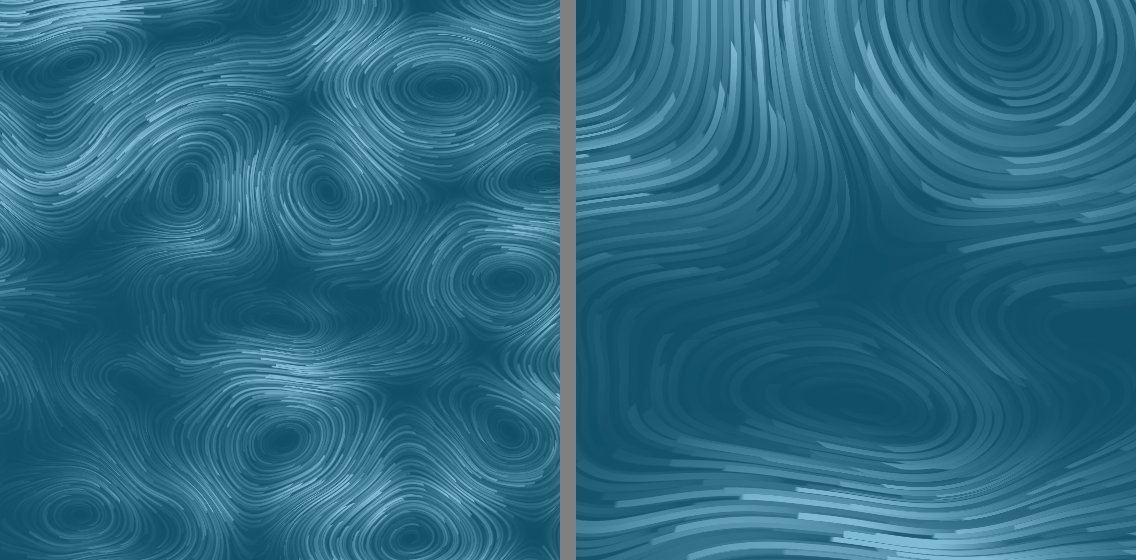
Left: the whole. Right: its middle third, enlarged.
Write a WebGL 2 fragment shader that draws this background.

```glsl
#version 300 es
precision highp float;

uniform vec2 u_resolution;
out vec4 fragColor;

const vec3 DEEP_TEAL = vec3(0.062, 0.310, 0.400);
const vec3 PALE_BLUE = vec3(0.460, 0.700, 0.790);

const vec2 SWIRL_SCALE = vec2(2.6, 3.15); // swirls across and up the canvas
const float GRAIN_CELL = 0.0155;          // spacing of the trail seeds
const float TRAIL_RADIUS = 0.0020;
const float MAX_STEP = 0.0050;
const int STEPS = 58;

vec2 hash2(vec2 p) {
    vec2 q = vec2(dot(p, vec2(127.1, 311.7)), dot(p, vec2(269.5, 183.3)));
    return fract(sin(q) * 43758.5453);
}

vec2 lattice(vec2 cell) {
    return hash2(cell) * 2.0 - 1.0;
}

// Analytic slope of gradient noise
vec2 noiseSlope(vec2 p) {
    vec2 i = floor(p), f = fract(p);
    vec2 u = f * f * f * (f * (f * 6.0 - 15.0) + 10.0);
    vec2 du = 30.0 * f * f * (f * (f - 2.0) + 1.0);
    vec2 ga = lattice(i);
    vec2 gb = lattice(i + vec2(1.0, 0.0));
    vec2 gc = lattice(i + vec2(0.0, 1.0));
    vec2 gd = lattice(i + vec2(1.0, 1.0));
    float va = dot(ga, f);
    float vb = dot(gb, f - vec2(1.0, 0.0));
    float vc = dot(gc, f - vec2(0.0, 1.0));
    float vd = dot(gd, f - vec2(1.0, 1.0));
    return ga + u.x * (gb - ga) + u.y * (gc - ga) + u.x * u.y * (ga - gb - gc + gd)
         + du * (u.yx * (va - vb - vc + vd) + vec2(vb, vc) - va);
}

// Divergence-free velocity: the noise slope turned by a right angle
vec2 flow(vec2 p, vec2 scale) {
    vec2 q = p * scale + vec2(7.3, 2.6);
    vec2 slope = noiseSlope(q) + 0.27 * noiseSlope(q * 2.3 + 19.4);
    slope *= scale * 1.414 / length(scale);
    return vec2(slope.y, -slope.x);
}

// Light from the seed near p, as seen 'age' (0 to 1) downstream of it
float grainLight(vec2 p, vec2 dir, float stepLen, float squeeze, float age, float soft) {
    vec2 cell = floor(p / GRAIN_CELL);
    vec2 seed = (cell + mix(vec2(0.2), vec2(0.8), hash2(cell))) * GRAIN_CELL;
    vec2 toSeed = seed - p;
    float along = dot(toSeed, dir);
    float across = abs(dot(toSeed, vec2(-dir.y, dir.x))) * squeeze;
    if (abs(along) > 0.6 * stepLen || across > TRAIL_RADIUS + soft) return 0.0;

    vec2 traits = hash2(cell + 57.0);
    float life = mix(0.45, 0.97, traits.x);
    float grown = (age - along / (stepLen * float(STEPS))) / life;
    float head = 1.0 - smoothstep(0.98, 1.01, grown);
    float body = 1.0 - smoothstep(TRAIL_RADIUS - soft, TRAIL_RADIUS + soft, across);
    float strength = mix(0.2, 1.0, traits.y * traits.y);
    return strength * body * head * sqrt(clamp(grown, 0.0, 1.0));
}

// Follow the flow upstream and keep the brightest trail found
float trails(vec2 start, float startSpeed, float soft) {
    vec2 p = start;
    float light = 0.0;
    for (int i = 0; i < STEPS; i++) {
        vec2 velocity = flow(p, SWIRL_SCALE);
        float speed = max(length(velocity), 0.001);
        vec2 dir = velocity / speed;
        float stepLen = MAX_STEP * speed / (speed + 0.4);
        float squeeze = clamp(speed / startSpeed, 0.7, 1.8);
        float age = float(i) / float(STEPS);
        light = max(light, grainLight(p, dir, stepLen, squeeze, age, soft));
        p -= dir * stepLen;
    }
    return light;
}

void main() {
    float side = min(u_resolution.x, u_resolution.y);
    vec2 uv = gl_FragCoord.xy / side;
    float speed = max(length(flow(uv, SWIRL_SCALE)), 0.001);

    // Fast currents glow, calm water stays dark
    float glow = pow(speed, 1.35);
    float tone = glow * (0.09 + 0.90 * trails(uv, speed, 0.8 / side));
    fragColor = vec4(mix(DEEP_TEAL, PALE_BLUE, min(tone, 1.1)), 1.0);
}
```
